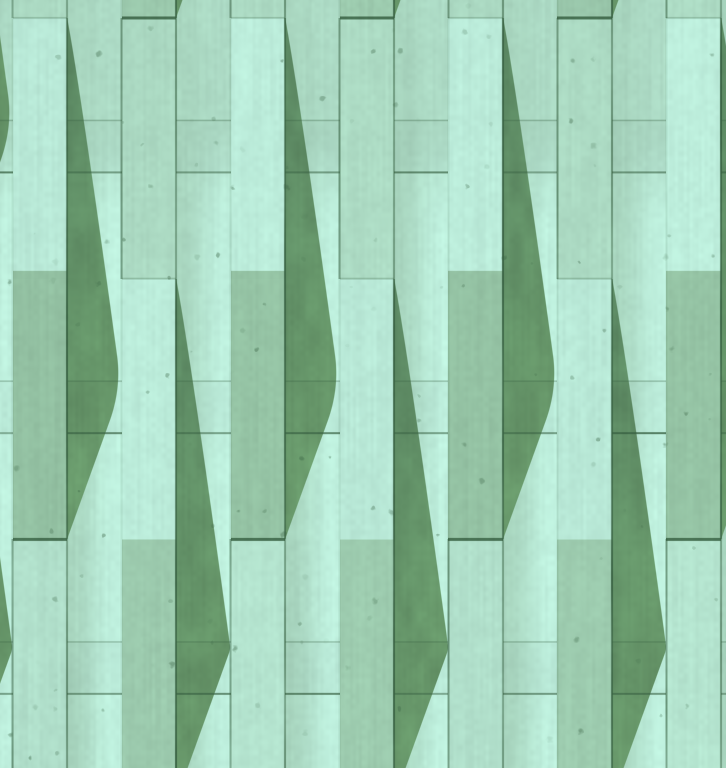
A Shadertoy shader for this pattern:

```glsl
// Layout, in canvas heights, measured from the top left
const float COLUMN = 0.07096;
const float LEFT = 0.0163;
const float STEP = 0.3395;      // a full cycle is three steps
const float TOP = 0.0234;
const float JOINT = 0.2245;
const float FAINT_GAP = 0.0677;
const float LINE = 0.0013;      // half width

// Shadow wedge, in steps
const float WEDGE_PEAK = 1.42;
const float WEDGE_END = 2.0;

const float GRAIN = 0.055;
const float SPECK_GRID = 34.0;

const vec3 LIGHT = vec3(0.735, 0.925, 0.855);
const vec3 PLAIN = vec3(0.67, 0.85, 0.76);
const vec3 SHADE = vec3(0.58, 0.76, 0.64);
const vec3 WEDGE = vec3(0.41, 0.60, 0.42);
const vec3 DEEP = vec3(0.35, 0.525, 0.385);
const vec3 INK = vec3(0.22, 0.38, 0.26);

float hash(vec2 p) {
    return fract(sin(dot(p, vec2(127.1, 311.7))) * 43758.5453);
}

float noise(vec2 p) {
    vec2 i = floor(p), f = fract(p);
    f = f * f * (3.0 - 2.0 * f);
    return mix(mix(hash(i), hash(i + vec2(1, 0)), f.x),
               mix(hash(i + vec2(0, 1)), hash(i + vec2(1, 1)), f.x), f.y);
}

float stroke(float d, float halfWidth, float soft) {
    return 1.0 - smoothstep(halfWidth - soft, halfWidth + soft, abs(d));
}

// Position in steps; every other pair of columns hangs one step lower
float stepsDown(float column, float y) {
    return (y - TOP) / STEP - step(1.5, mod(column, 4.0));
}

// Signed distance to the slanted edge, positive inside the wedge
float wedge(float t, float u, float rounding) {
    float rise = pow(max(t, 0.0) / WEDGE_PEAK, 0.92);
    float fall = (WEDGE_END - t) / (WEDGE_END - WEDGE_PEAK);
    float h = max(rounding - abs(rise - fall), 0.0) / rounding;
    return (min(rise, fall) - h * h * rounding * 0.25 - u) * COLUMN;
}

float specks(vec2 p) {
    vec2 cell = floor(p * SPECK_GRID);
    vec2 center = 0.25 + 0.5 * vec2(hash(cell + 3.1), hash(cell + 8.7));
    float size = mix(0.03, 0.13, hash(cell + 5.3));
    float d = length(fract(p * SPECK_GRID) - center) + 0.1 * (noise(p * 300.0) - 0.5);
    return step(0.87, hash(cell)) * (1.0 - smoothstep(size * 0.4, size + 0.06, d));
}

// Flat slats: light, shaded, then plain
vec3 slat(float column, float y, float soft) {
    float t = stepsDown(column, y);
    float phase = mod(t, 3.0);
    float late = step(1.5, mod(column, 4.0));
    float blur = soft / STEP;
    vec2 id = vec2(column, floor(t));
    vec3 shaded = mix(SHADE, PLAIN, late * 0.3);
    vec3 plain = mix(PLAIN, LIGHT, 0.45 * smoothstep(0.3, 0.8, y));
    vec3 color = mix(LIGHT, shaded, smoothstep(-blur, blur, phase - mix(0.97, 1.0, late)));
    color = mix(color, plain, smoothstep(-blur, blur, phase - 2.0));
    color *= 1.0 + 0.035 * (hash(id) - 0.5);
    float foot = stroke((phase - 2.0) * STEP, LINE * 1.5, soft);
    float head = stroke(min(phase, 3.0 - phase) * STEP, LINE, soft);
    return mix(color, INK, max(foot * 0.85, head * 0.25));
}

// Recessed strips: glow, wedge and joints
vec3 recess(float column, float u, float y, float soft) {
    float t = stepsDown(column, y);
    float phase = mod(t, 3.0);
    float late = step(1.5, mod(column, 4.0));
    float glow = smoothstep(0.05, 0.9, u) * mix(0.25, 1.0, smoothstep(0.15, 0.3, y));
    vec3 color = mix(PLAIN * 0.98, LIGHT * 1.02, glow);

    float edge = wedge(phase, u, mix(0.3, 0.04, late));
    if (column < 0.0) edge = max(edge, wedge(mod(t - 1.0, 3.0), u, 0.3));
    vec3 dark = mix(DEEP, WEDGE, clamp(0.15 + phase * 0.45 + 0.3 * u, 0.0, 1.0));
    dark *= 0.95 + 0.1 * noise(vec2(column * 7.0 + u * 4.0, y * 25.0));
    color = mix(color, dark, smoothstep(-soft, soft, edge));

    float row = floor((y - JOINT) / STEP + 0.5);
    float d = y - JOINT - row * STEP;
    float bold = stroke(d, LINE, soft) * mix(0.45, 0.85, hash(vec2(column, row)));
    float gap = d + FAINT_GAP;
    color *= 1.0 - 0.025 * step(0.0, gap) * step(d, 0.0);
    return mix(color, INK, max(bold, stroke(gap, LINE * 0.8, soft) * 0.3));
}

void mainImage(out vec4 fragColor, in vec2 fragCoord) {
    vec2 p = vec2(fragCoord.x, iResolution.y - fragCoord.y) / iResolution.y;
    float soft = max(0.8 / iResolution.y, 0.0009);
    float s = (p.x - LEFT) / COLUMN;
    float column = floor(s);
    bool isSlat = mod(column, 2.0) < 0.5;
    vec3 color = isSlat ? slat(column, p.y, soft) : recess(column, s - column, p.y, soft);

    // Vertical seams, faded beside the left of raised slats
    float seam = floor(s + 0.5);
    float raised = 1.0 - step(2.0, mod(stepsDown(2.0 * floor(seam * 0.5), p.y), 3.0));
    float rightSide = mod(seam, 2.0);
    float strength = mix(mix(0.55, 0.12, raised), mix(0.55, 0.8, raised), rightSide);
    strength *= 0.8 + 0.35 * noise(vec2(seam * 9.0, p.y * 12.0));
    color = mix(color, INK, strength * stroke((s - seam) * COLUMN, LINE, soft));

    // Streaks, mottling and specks
    float streak = noise(p * vec2(260.0, 9.0)) - 0.5;
    float mottle = noise(p * 150.0) + 0.6 * noise(p * 45.0) - 0.8;
    color *= 1.0 + GRAIN * (0.7 * streak + 0.6 * mottle);
    color = mix(color, INK, 0.4 * specks(p) * hash(floor(p * SPECK_GRID) + 1.7));
    fragColor = vec4(color, 1.0);
}
```
